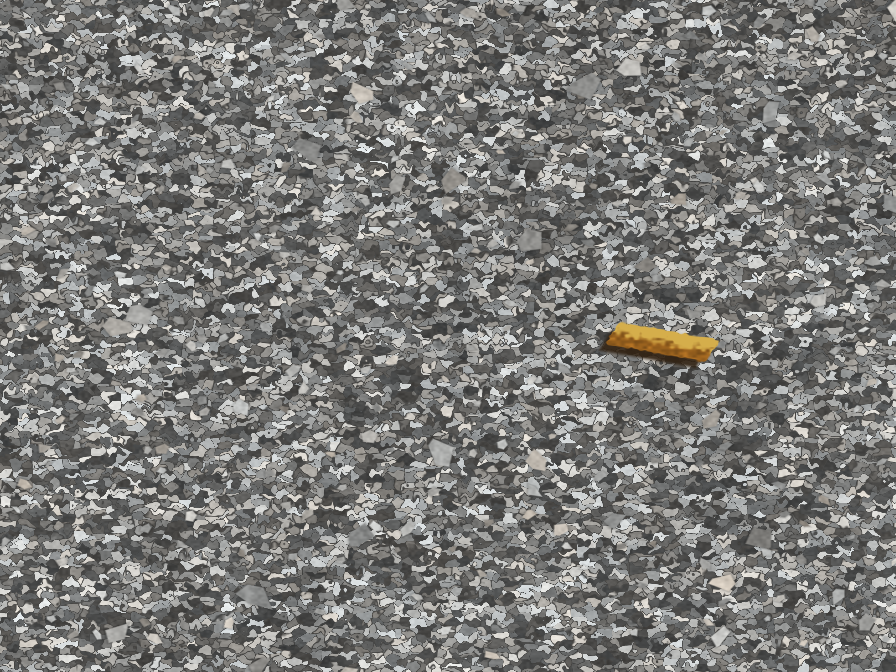
A Shadertoy shader for this texture:

```glsl
#define GRAIN_SIZE vec2(0.0150, 0.0098)
#define GRAIN_DARK 0.25
#define GRAIN_RANGE 0.64
#define GRAIN_SKEW 1.2
#define CHIP_CELL 0.045
#define CHIP_DENSITY 0.36
#define STONE_CELL 0.100
#define STONE_DENSITY 0.26
#define SOFTNESS 0.0016
#define STUB_CENTER vec2(0.986, 0.491)
#define STUB_HALF vec2(0.076, 0.018)
#define STUB_TILT 0.18

vec2 hash22(vec2 p) {
    vec3 q = fract(p.xyx * vec3(0.1031, 0.1030, 0.0973));
    q += dot(q, q.yzx + 33.33);
    return fract((q.xx + q.yz) * q.zy);
}

float valueNoise(vec2 p) {
    vec2 cell = floor(p), f = fract(p);
    f = f * f * (3.0 - 2.0 * f);
    float low = mix(hash22(cell).x, hash22(cell + vec2(1, 0)).x, f.x);
    float high = mix(hash22(cell + vec2(0, 1)).x, hash22(cell + vec2(1, 1)).x, f.x);
    return mix(low, high, f.y);
}

vec2 rotate(vec2 p, float angle) {
    float c = cos(angle), s = sin(angle);
    return vec2(c * p.x - s * p.y, s * p.x + c * p.y);
}

// Neutral grey with a small warm or cool tint
vec3 mineral(float tone, float tint) {
    return tone * vec3(1.0 + tint, 1.0, 0.985 - tint);
}

// Fine packed grains: Voronoi cells parted by dark binder
vec3 grainBed(vec2 uv) {
    vec2 warp = vec2(valueNoise(uv * 130.0), valueNoise(uv * 130.0 + 71.0)) - 0.5;
    vec2 p = uv / GRAIN_SIZE + warp * 1.1 + 40.0;
    vec2 base = floor(p), nearestId = base;
    float nearest = 9.0, second = 9.0;
    for (int y = -1; y <= 1; y++)
    for (int x = -1; x <= 1; x++) {
        vec2 id = base + vec2(x, y);
        vec2 toSeed = id + hash22(id) - p;
        float d = length(rotate(toSeed, hash22(id + 19.0).x - 0.5) * vec2(0.9, 1.1));
        if (d < nearest) {
            second = nearest;
            nearest = d;
            nearestId = id;
        } else {
            second = min(second, d);
        }
    }
    vec2 rnd = hash22(nearestId + 307.0);
    float tone = GRAIN_DARK + GRAIN_RANGE * pow(rnd.x, GRAIN_SKEW);
    float body = smoothstep(0.0, mix(0.08, 0.30, rnd.y), second - nearest);
    tone = mix(GRAIN_DARK + 0.03, tone, body);
    return mineral(tone, (rnd.y - 0.5) * 0.05);
}

// Sparse angular stones: random convex polygons, one per chosen cell
vec3 addStones(vec3 ground, vec2 uv, float cellSize, float density, float salt) {
    vec2 base = floor(uv / cellSize);
    for (int y = -1; y <= 1; y++)
    for (int x = -1; x <= 1; x++) {
        vec2 id = base + vec2(x, y);
        vec2 key = id + salt;
        vec2 pick = hash22(key);
        if (pick.x > density) continue;
        vec2 q = uv - (id + hash22(key + 11.0)) * cellSize;
        q = rotate(q, (pick.y - 0.5) * 1.6) * vec2(0.8, 1.25);
        float radius = cellSize * mix(0.10, 0.19, hash22(key + 23.0).x);
        float d = -1.0;
        for (int i = 0; i < 5; i++) {
            vec2 side = hash22(key + 37.0 + float(i) * 5.0);
            float angle = (float(i) + 0.7 * side.x) * 1.2566;
            d = max(d, dot(q, vec2(cos(angle), sin(angle))) - radius * mix(0.55, 1.1, side.y));
        }
        vec2 look = hash22(key + 53.0);
        float tone = mix(0.50, 0.82, look.x) + 0.10 * (valueNoise(uv * 160.0) - 0.5);
        vec3 color = mineral(tone, look.y * look.y * 0.06 - 0.01);
        ground = mix(ground, ground * 0.75, 0.6 * (1.0 - smoothstep(0.0, 0.004, d)));
        ground = mix(ground, color, 1.0 - smoothstep(-SOFTNESS, SOFTNESS, d));
    }
    return ground;
}

float boxDistance(vec2 p, vec2 halfSize) {
    vec2 d = abs(p) - halfSize;
    return length(max(d, 0.0)) + min(max(d.x, d.y), 0.0);
}

// Ochre stub with a mottled lower side and a dark shadow
vec3 addStub(vec3 ground, vec2 uv) {
    vec2 q = rotate(uv - STUB_CENTER, STUB_TILT);
    q.x -= 0.4 * q.y;
    float fleck = valueNoise(uv * vec2(150.0, 230.0));
    float shadow = boxDistance(q + vec2(0.006, 0.013), STUB_HALF - vec2(0.004, 0.003));
    ground = mix(ground, vec3(0.19, 0.13, 0.07), 0.9 * (1.0 - smoothstep(-0.003, 0.005, shadow)));
    float body = boxDistance(q, STUB_HALF - 0.004) - 0.004 + (fleck - 0.5) * 0.004;
    float lit = smoothstep(-0.007, 0.006, q.y + (fleck - 0.5) * 0.014);
    vec3 color = mix(vec3(0.66, 0.42, 0.13), vec3(0.82, 0.67, 0.29), lit);
    color *= mix(0.72, 1.12, mix(fleck, 0.75, lit));
    return mix(ground, color, 1.0 - smoothstep(-SOFTNESS, SOFTNESS, body));
}

void mainImage(out vec4 fragColor, in vec2 fragCoord) {
    vec2 uv = fragCoord / iResolution.y;
    vec3 color = grainBed(uv);
    color = addStones(color, uv, CHIP_CELL, CHIP_DENSITY, 101.0);
    color = addStones(color, uv, STONE_CELL, STONE_DENSITY, 211.0);

    // Broad wear and fine surface grit
    color *= 0.94 + 0.12 * valueNoise(uv * 9.0);
    color += 0.07 * (valueNoise(uv * vec2(210.0, 300.0)) - 0.5);

    color = addStub(color, uv);
    fragColor = vec4(clamp(color, 0.0, 1.0), 1.0);
}
```
